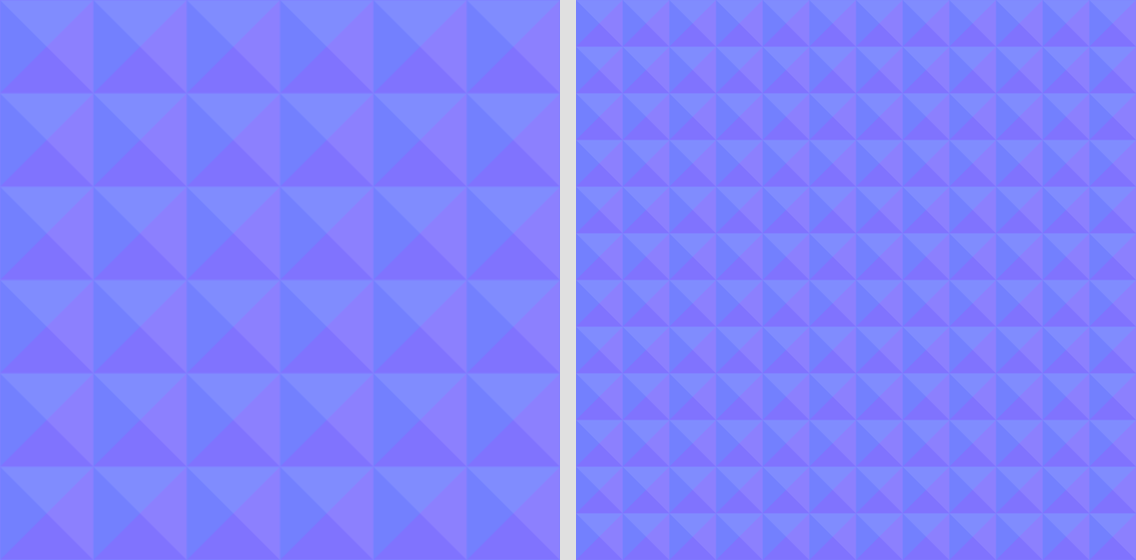
Left: one tile. Right: repeated 2 by 2.
Write a Shadertoy shader that draws this texture map.

```glsl
// Tangent-space normal map of a tiling grid of square pyramid studs.

const float STUDS = 6.0;           // whole studs across and down
const float FACE_SLOPE = 0.1;      // rise over run of each face
const float CREASE_RADIUS = 0.002; // half width of softened edges, in canvas units

// Height of the stud grid in canvas units, zero along the cell borders.
float pyramidHeight(vec2 uv, float studs, float slope) {
    vec2 cell = fract(uv * studs);
    vec2 border = min(cell, 1.0 - cell);
    return slope * min(border.x, border.y) / studs;
}

// Central differences, which also soften ridges and valleys.
vec2 heightGradient(vec2 uv, float studs, float slope, float radius) {
    vec2 dx = vec2(radius, 0.0);
    vec2 dy = vec2(0.0, radius);
    vec2 rise = vec2(
        pyramidHeight(uv + dx, studs, slope) - pyramidHeight(uv - dx, studs, slope),
        pyramidHeight(uv + dy, studs, slope) - pyramidHeight(uv - dy, studs, slope));
    return rise / (2.0 * radius);
}

// Packs a unit normal into the 0 to 1 colour range.
vec3 encodeNormal(vec3 normal) {
    return 0.5 + 0.5 * normal;
}

void mainImage(out vec4 fragColor, in vec2 fragCoord) {
    vec2 uv = fragCoord / iResolution.xy;
    vec2 gradient = heightGradient(uv, STUDS, FACE_SLOPE, CREASE_RADIUS);
    vec3 normal = normalize(vec3(-gradient, 1.0));
    fragColor = vec4(encodeNormal(normal), 1.0);
}
```
